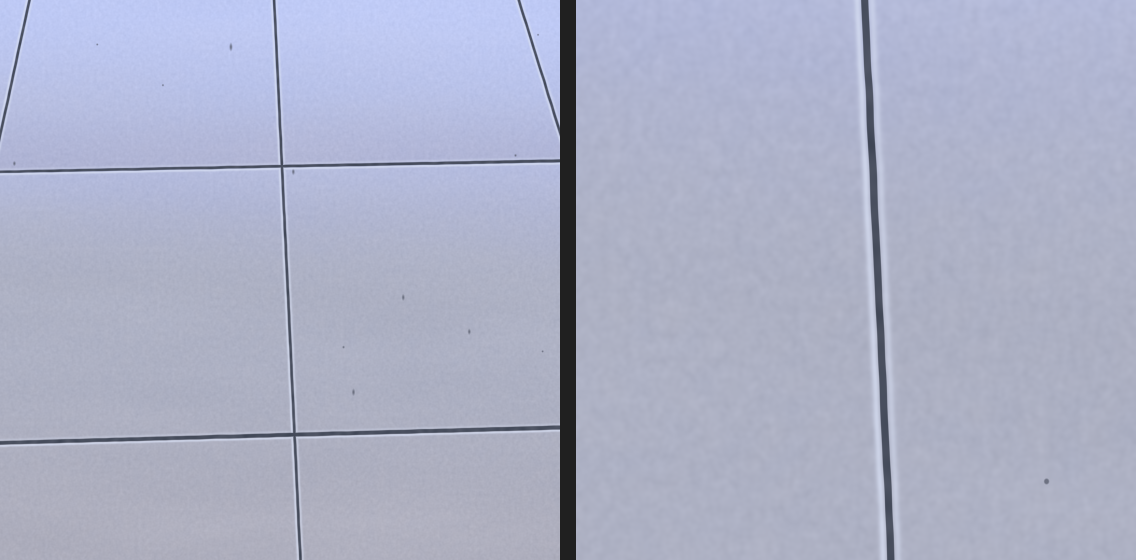
Left, the full canvas; right, a detail of the centre.
Reproduce this texture procedurally as a Shadertoy shader.

```glsl
const vec3 SKY_SHEEN = vec3(0.745, 0.790, 0.960);
const vec3 MID_SHEEN = vec3(0.700, 0.725, 0.850);
const vec3 TILE_GREY = vec3(0.677, 0.692, 0.765);
const vec3 NEAR_GREY = vec3(0.680, 0.682, 0.740);
const vec3 EDGE_LIGHT = vec3(0.84, 0.87, 0.95);
const vec3 GROUT_DARK = vec3(0.18, 0.21, 0.27);
const vec3 GROUT_WORN = vec3(0.34, 0.36, 0.42);

// Perspective: tile width = FAR_WIDTH + SPREAD * depth
const float FAR_WIDTH = 0.4368;
const float SPREAD = 0.265;
const float ROW_STEP = 0.384;
const float FIRST_ROW = 1.940;

vec2 hash22(vec2 p) {
    vec3 q = fract(p.xyx * vec3(0.1031, 0.1030, 0.0973));
    q += dot(q, q.yzx + 33.33);
    return fract((q.xx + q.yz) * q.zy);
}

float cornerSlope(vec2 cell, vec2 corner, vec2 f) {
    return dot(hash22(cell + corner) * 2.0 - 1.0, f - corner);
}

float gradientNoise(vec2 p) {
    vec2 i = floor(p), f = fract(p);
    vec2 u = f * f * f * (f * (f * 6.0 - 15.0) + 10.0);
    float low = mix(cornerSlope(i, vec2(0, 0), f), cornerSlope(i, vec2(1, 0), f), u.x);
    float high = mix(cornerSlope(i, vec2(0, 1), f), cornerSlope(i, vec2(1, 1), f), u.x);
    return mix(low, high, u.y);
}

float fbm(vec2 p) {
    float sum = 0.0, amp = 0.6;
    for (int i = 0; i < 4; i++) {
        sum += amp * gradientNoise(p);
        p = p * 2.03 + 17.3;
        amp *= 0.5;
    }
    return sum;
}

float tileWidth(float depth) {
    return FAR_WIDTH + SPREAD * depth;
}

// Signed distance to the nearest joint running away from the viewer
float columnJoint(vec2 uv, float depth) {
    float width = tileWidth(depth);
    float column = (uv.x - 0.4896 - 0.0469 * depth) / width;
    float nearest = round(column);
    float slope = 0.0469 + SPREAD * nearest;
    return (column - nearest) * width / sqrt(1.0 + slope * slope);
}

float rowCoordinate(float depth) {
    return (FIRST_ROW - 1.0 / tileWidth(depth)) / ROW_STEP;
}

// Signed distance to the nearest crossing joint, positive below it
float rowJoint(float depth) {
    float row = rowCoordinate(depth);
    float width = tileWidth(depth);
    return (row - round(row)) * width * width * ROW_STEP / SPREAD;
}

float groutMask(float dist, float halfWidth, float px) {
    return 1.0 - smoothstep(halfWidth - 0.7 * px, halfWidth + 0.9 * px, abs(dist));
}

// Pale bevel along both sides, with separate strengths
float bevelMask(float dist, float halfWidth, float negative, float positive) {
    float offset = (abs(dist) - halfWidth - 0.0024) / 0.0021;
    return exp(-offset * offset) * (dist < 0.0 ? negative : positive);
}

// Reflected sky fading into grey toward the viewer
vec3 tileColor(vec2 uv, float depth, float row) {
    float cloud = fbm(uv * vec2(2.2, 9.0) + 4.0);
    float shade = depth + 0.10 * cloud - 0.03 * (uv.x - 0.5);
    vec3 color = mix(SKY_SHEEN, MID_SHEEN, smoothstep(0.0, 0.32, shade));
    color = mix(color, TILE_GREY, smoothstep(0.27, 0.53, shade));
    color = mix(color, NEAR_GREY, smoothstep(0.6, 1.0, shade));
    float farSide = smoothstep(-0.35, -0.02, row) * step(row, 0.0);
    float nearSide = (1.0 - smoothstep(0.0, 0.25, row)) * step(0.0, row);
    color -= farSide * vec3(0.012, 0.018, 0.018);
    color += nearSide * vec3(0.008, 0.012, 0.022);
    return color + 0.035 * cloud;
}

// Sparse dark chips, one candidate per cell
float chips(vec2 uv, float px) {
    vec2 p = uv * 9.0;
    vec2 cell = floor(p);
    vec2 pick = hash22(cell + 31.7);
    vec2 center = 0.2 + 0.6 * hash22(cell + 7.1);
    vec2 delta = (p - cell - center) / 9.0;
    delta.y /= 1.0 + 2.0 * pick.y * pick.y;
    float radius = mix(0.0012, 0.0022, pick.y);
    float present = step(pick.x, mix(0.05, 0.20, smoothstep(0.3, 0.8, uv.y)));
    return present * (1.0 - smoothstep(radius - px, radius + px, length(delta)));
}

void mainImage(out vec4 fragColor, in vec2 fragCoord) {
    vec2 uv = fragCoord / iResolution.xy;
    float px = 1.0 / min(iResolution.x, iResolution.y);
    float depth = 1.0 - uv.y;
    float tilted = depth + (uv.x - 0.505) * (0.015 + 0.016 * depth);

    // Tile surface, fine grain and chips
    vec3 color = tileColor(uv, depth, rowCoordinate(tilted));
    float grain = gradientNoise(uv * vec2(150.0, 125.0)) + 0.7 * gradientNoise(uv * 260.0 + 9.0);
    color += 0.026 * grain + 0.012 * gradientNoise(uv * 55.0) * vec3(1.0, 0.7, 0.2);
    color = mix(color, GROUT_WORN, 0.75 * chips(uv, px));

    // Joints with slight wobble and uneven dirt
    float wobble = 0.0007 * gradientNoise(uv * 38.0);
    float across = columnJoint(uv, depth) + wobble;
    float along = rowJoint(tilted) + wobble;
    float columnHalf = 0.0021;
    float rowHalf = 0.0014 + 0.0020 * depth + 0.0005 * uv.x;
    float dirt = 0.5 + 0.5 * gradientNoise(uv * 70.0 + 3.0);
    float bevel = max(bevelMask(across, columnHalf, 0.85, 0.6), bevelMask(along, rowHalf, 0.35, 0.85));
    float grout = max(groutMask(across, columnHalf, px), groutMask(along, rowHalf, px));
    color = mix(color, EDGE_LIGHT, bevel * (0.65 + 0.4 * dirt));
    color = mix(color, mix(GROUT_DARK, GROUT_WORN, dirt), grout * 0.95);
    fragColor = vec4(clamp(color, 0.0, 1.0), 1.0);
}
```
